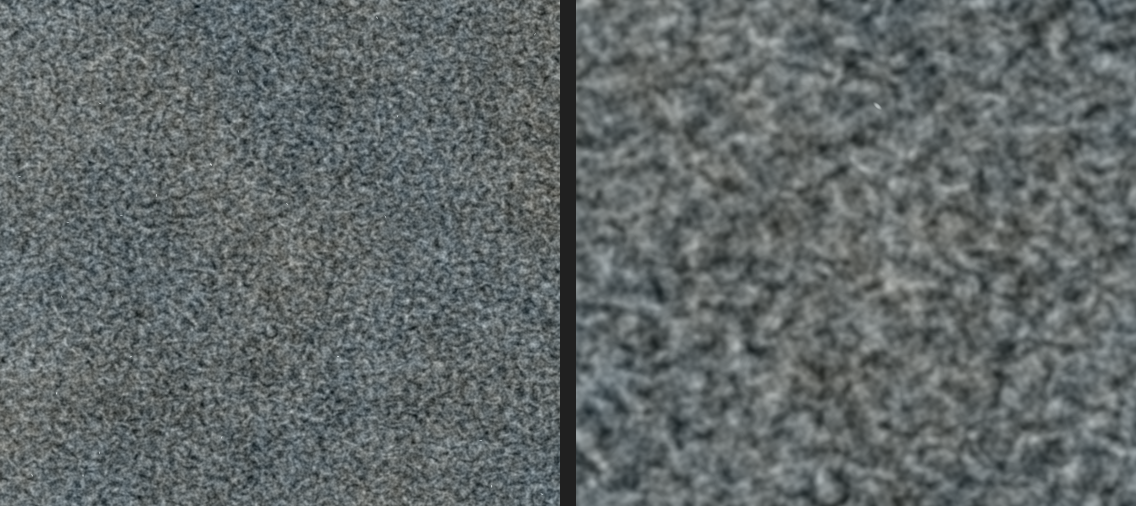
Left, the full canvas; right, a detail of the centre.
Write a Shadertoy shader that draws this texture.

```glsl
const vec3 BASE_COLOR = vec3(0.374, 0.403, 0.407);
const vec3 COOL_SHIFT = vec3(-0.035, 0.0, 0.035);   // drift between olive and blue

const vec2 TUFT_FREQ = vec2(84.0, 102.0);           // tufts per canvas height
const vec2 CLUMP_FREQ = vec2(56.0, 72.0);
const float FIBER_FREQ = 180.0;
const float MOTTLE_FREQ = 13.0;
const float DRIFT_FREQ = 3.2;

const float TUFT_GAIN = 0.25;
const float LUMP_GAIN = 0.15;
const float CLUMP_GAIN = 0.19;
const float FIBER_GAIN = 0.15;
const float MOTTLE_GAIN = 0.075;
const float DRIFT_GAIN = 0.04;
const float EDGE_LIGHT = 0.035;

const float GLINT_FREQ = 11.0;
const float GLINT_SHARE = 0.16;
const float GLINT_GAIN = 0.32;
const vec2 GLINT_SIZE = vec2(0.0042, 0.0018);
const float TAU = 6.28318;

// Two random values in 0..1 for a lattice cell
vec2 hash2(vec2 cell) {
    uvec2 q = uvec2(ivec2(cell) + 4096);
    q = q * 1664525u + 1013904223u;
    q.x += q.y * 1664525u;
    q.y += q.x * 1664525u;
    q ^= q >> 16u;
    q.x += q.y * 1664525u;
    q.y += q.x * 1664525u;
    q ^= q >> 16u;
    return vec2(q & 65535u) / 65535.0;
}

mat2 rotate(float angle) {
    float c = cos(angle), s = sin(angle);
    return mat2(c, s, -s, c);
}

float cornerSlope(vec2 cell, vec2 offset) {
    float angle = TAU * hash2(cell).x;
    return dot(vec2(cos(angle), sin(angle)), offset);
}

float gradientNoise(vec2 p) {
    vec2 i = floor(p), f = p - i;
    vec2 u = f * f * f * (f * (f * 6.0 - 15.0) + 10.0);
    vec2 e = vec2(1.0, 0.0);
    float low = mix(cornerSlope(i, f), cornerSlope(i + e, f - e), u.x);
    float high = mix(cornerSlope(i + e.yx, f - e.yx), cornerSlope(i + 1.0, f - 1.0), u.x);
    return mix(low, high, u.y);
}

// Rounded lumps: high at scattered centers, low in the gaps
float lumps(vec2 p) {
    vec2 i = floor(p), f = p - i;
    float nearest = 4.0;
    for (int y = -1; y <= 1; y++) {
        for (int x = -1; x <= 1; x++) {
            vec2 cell = vec2(x, y);
            vec2 d = cell + hash2(i + cell) - f;
            nearest = min(nearest, dot(d, d));
        }
    }
    return 0.48 - sqrt(nearest);
}

// Sparse bright fiber ends, one candidate per cell
float glints(vec2 p) {
    vec2 cell = floor(p * GLINT_FREQ);
    vec2 pick = hash2(cell + 700.0);
    vec2 center = (cell + 0.15 + 0.7 * hash2(cell + 300.0)) / GLINT_FREQ;
    vec2 d = rotate(TAU * pick.y) * (p - center) / GLINT_SIZE;
    return step(pick.x, GLINT_SHARE) * (1.0 - smoothstep(0.2, 1.0, length(d)));
}

void mainImage(out vec4 fragColor, in vec2 fragCoord) {
    vec2 p = fragCoord / iResolution.y;
    float across = fragCoord.x / iResolution.x;

    // Bend the lattice so the tufts do not line up
    vec2 bend = vec2(gradientNoise(p * 37.0 + 50.0), gradientNoise(p * 37.0 + 150.0));
    vec2 q = p + 0.008 * bend;

    // Pile: tufts, clumps and fine fibers
    float tone = TUFT_GAIN * gradientNoise(q * TUFT_FREQ);
    tone += LUMP_GAIN * lumps(q * TUFT_FREQ + 400.0);
    tone += CLUMP_GAIN * gradientNoise(rotate(0.5) * q * CLUMP_FREQ + 210.0);
    tone += FIBER_GAIN * gradientNoise(rotate(1.1) * p * FIBER_FREQ + 330.0);

    // Broad wear and light from the left
    tone += MOTTLE_GAIN * gradientNoise(p * MOTTLE_FREQ + 90.0);
    tone += DRIFT_GAIN * gradientNoise(p * DRIFT_FREQ + 20.0);
    tone += EDGE_LIGHT * (1.0 - smoothstep(0.0, 0.25, across)) - 0.006;

    float cool = gradientNoise(p * DRIFT_FREQ + 60.0) + 0.5 * gradientNoise(p * 30.0 + 500.0);
    vec3 color = BASE_COLOR + tone + COOL_SHIFT * cool;
    color += GLINT_GAIN * glints(p);
    fragColor = vec4(clamp(color, 0.0, 1.0), 1.0);
}
```
